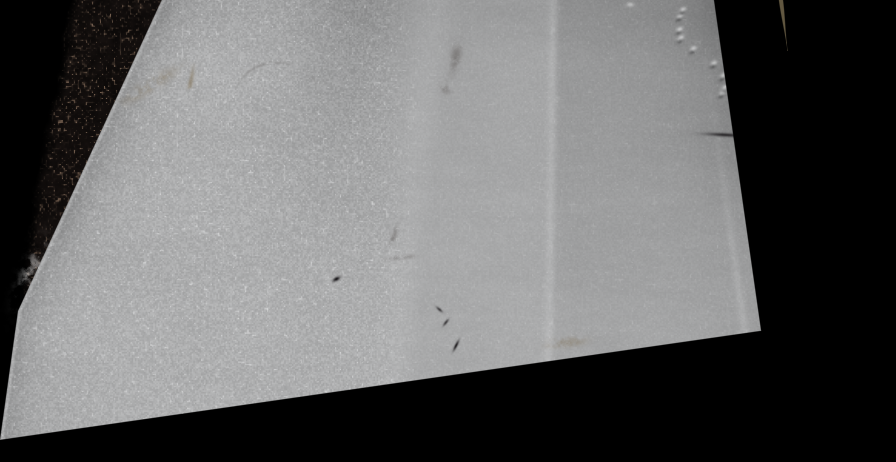
Reproduce this texture procedurally as a WebGL 2 fragment shader.

```glsl
#version 300 es
precision highp float;
// A pale, weathered sheet lying on black: a slanted polygon cut by signed line
// distances, shaded by soft folds, with value-noise grain, small marks, droplets
// and a strip of dark speckled ground along its left side.
uniform vec2 u_resolution;
out vec4 fragColor;

// Layout: x runs 0..ASPECT, y runs 0..1
const float ASPECT = 1.939;
const vec2 BOTTOM_LEFT = vec2(0.0, 0.048);
const vec2 BOTTOM_RIGHT = vec2(1.647, 0.284);
const vec2 TOP_RIGHT = vec2(1.545, 1.0);
const vec2 TOP_LEFT = vec2(0.350, 1.0);
const vec2 LEFT_KNEE = vec2(0.039, 0.327);
const vec2 GROUND_TOP = vec2(0.155, 1.0);
const vec2 GROUND_BOTTOM = vec2(0.045, 0.36);

// Colours and strengths
const vec3 SHEET_TINT = vec3(0.996, 1.0, 1.004);
const vec3 GROUND = vec3(0.065, 0.05, 0.045);
const vec3 STAIN = vec3(0.50, 0.44, 0.34);
const vec3 DIRT = vec3(0.36, 0.34, 0.33);
const vec3 INK = vec3(0.10, 0.09, 0.10);
const vec3 SLIVER = vec3(0.38, 0.34, 0.25);
const float GRAIN_SCALE = 300.0;
const int DROPLETS = 9;

float hash(vec2 p) {
  vec3 q = fract(vec3(p.xyx) * 0.1031);
  q += dot(q, q.yzx + 33.33);
  return fract((q.x + q.y) * q.z);
}

float noise(vec2 p) {
  vec2 i = floor(p), f = fract(p);
  f = f * f * (3.0 - 2.0 * f);
  return mix(mix(hash(i), hash(i + vec2(1, 0)), f.x),
             mix(hash(i + vec2(0, 1)), hash(i + vec2(1, 1)), f.x), f.y);
}

float fbm(vec2 p) {
  float sum = 0.0, amp = 0.5;
  for (int i = 0; i < 4; i++) {
    sum += amp * noise(p);
    p = p * 2.03 + 17.1;
    amp *= 0.5;
  }
  return sum;
}

float bell(float x, float width) { return exp(-x * x / (width * width)); }

// Signed distance to the line a-b, positive on its left
float side(vec2 p, vec2 a, vec2 b) {
  vec2 d = normalize(b - a), q = p - a;
  return d.x * q.y - d.y * q.x;
}

// Soft elongated blot; size holds half length and half width
float blot(vec2 p, vec2 centre, vec2 size, float angle) {
  vec2 q = p - centre;
  float c = cos(angle), s = sin(angle);
  q = vec2(c * q.x + s * q.y, c * q.y - s * q.x) / size;
  return exp(-dot(q, q));
}

// Brightness of the sheet across its folds
float sheetTone(vec2 p, float leftGap, float rightGap) {
  float foldX = 0.845 + 0.11 * pow(p.y, 1.7);
  float seamX = 1.185 + 0.014 * p.y;
  float high = smoothstep(0.25, 1.0, p.y);
  float pastFold = smoothstep(-0.03, 0.02, p.x - foldX);
  float pastSeam = smoothstep(-0.006, 0.014, p.x - seamX);
  float tone = mix(0.678, 0.662 - 0.025 * high, pastFold);
  tone = mix(tone, 0.642 - 0.055 * high, pastSeam);
  tone -= 0.075 * high * bell(p.x - foldX + 0.17, 0.13);
  tone += 0.028 * bell(p.x - foldX - 0.01, 0.028);
  tone += 0.045 * bell(p.x - seamX, 0.011);
  tone -= 0.12 * exp(-leftGap / 0.045);
  tone -= 0.07 * exp(-rightGap / 0.10) * (0.35 + high);
  tone += 0.05 * bell(rightGap - 0.035, 0.009) * (1.0 - high);
  return tone - 0.03 * smoothstep(0.85, 1.0, p.y);
}

void main() {
  vec2 p = gl_FragCoord.xy / u_resolution * vec2(ASPECT, 1.0);
  float aa = 0.8 / u_resolution.y;

  // Sheet outline
  float leftGap = min(side(p, TOP_LEFT, LEFT_KNEE), side(p, LEFT_KNEE, BOTTOM_LEFT));
  float rightGap = side(p, BOTTOM_RIGHT, TOP_RIGHT);
  float inside = min(min(leftGap, rightGap), side(p, BOTTOM_LEFT, BOTTOM_RIGHT));

  // Speckled ground and pale debris at its foot
  float groundGap = side(p, GROUND_TOP, GROUND_BOTTOM);
  float ground = smoothstep(-0.01, 0.02, groundGap + 0.03 * (fbm(p * 25.0) - 0.5));
  ground *= smoothstep(0.32, 0.40, p.y) * step(leftGap, 0.01);
  float speck = pow(noise(p * 230.0), 7.0);
  vec3 col = ground * (GROUND * (0.5 + fbm(p * 60.0)) + speck * vec3(0.40, 0.33, 0.27));
  float debris = blot(p, vec2(0.068, 0.41), vec2(0.06, 0.02), 1.2);
  col += debris * smoothstep(0.35, 0.75, fbm(p * 70.0)) * vec3(0.5);

  // Thin sliver at the upper right
  float sliverX = 1.690 + 0.13 * (1.0 - p.y);
  float sliverWidth = 0.0045 * smoothstep(0.89, 1.0, p.y);
  col += SLIVER * smoothstep(aa, -aa, abs(p.x - sliverX) - sliverWidth) * step(0.89, p.y);

  // Sheet surface: folds, broad mottling, streaks and grain
  float rough = 1.0 - 0.6 * smoothstep(0.80, 0.92, p.x);
  float tone = sheetTone(p, max(leftGap, 0.0), max(rightGap, 0.0));
  tone += 0.035 * (fbm(p * 7.0) - 0.47) + 0.02 * (fbm(p * vec2(9.0, 55.0)) - 0.47);
  tone += 0.085 * rough * (noise(p * GRAIN_SCALE) - 0.5);
  tone += 0.12 * rough * pow(noise(p * 190.0 + 40.0), 9.0);
  vec3 sheet = tone * SHEET_TINT;

  // Brown stains and grey smudges, broken up by noise
  float patchy = smoothstep(0.25, 0.65, fbm(p * 55.0));
  float stain = blot(p, vec2(0.325, 0.815), vec2(0.055, 0.012), 0.55);
  stain += blot(p, vec2(0.413, 0.825), vec2(0.026, 0.005), 1.4);
  stain += blot(p, vec2(1.225, 0.258), vec2(0.035, 0.009), 0.1);
  sheet = mix(sheet, STAIN, 0.6 * min(stain, 1.0) * patchy);
  float smudge = blot(p, vec2(0.986, 0.875), vec2(0.033, 0.011), 1.4);
  smudge += blot(p, vec2(0.965, 0.81), vec2(0.012, 0.012), 0.0);
  smudge += blot(p, vec2(0.850, 0.485), vec2(0.022, 0.006), 1.2);
  smudge += blot(p, vec2(0.870, 0.443), vec2(0.026, 0.005), 0.1);
  float arc = abs(length((p - vec2(0.60, 0.79)) * vec2(1.0, 1.2)) - 0.09);
  smudge += 0.5 * bell(arc, 0.004) * smoothstep(0.80, 0.86, p.y);
  sheet = mix(sheet, DIRT, 0.5 * min(smudge, 1.0) * patchy);

  // Small dark flecks and the scuff on the right edge
  float fleck = blot(p, vec2(0.728, 0.396), vec2(0.008, 0.004), 0.5);
  fleck += 0.7 * blot(p, vec2(0.951, 0.330), vec2(0.008, 0.003), -0.7);
  fleck += 0.7 * blot(p, vec2(0.965, 0.302), vec2(0.009, 0.003), 0.9);
  fleck += 0.9 * blot(p, vec2(0.987, 0.252), vec2(0.012, 0.003), 1.1);
  fleck += 0.8 * blot(p, vec2(1.570, 0.708), vec2(0.040, 0.004), -0.05);
  sheet = mix(sheet, INK, min(fleck, 1.0));

  // Bright droplets trailing down near the upper right
  for (int i = 0; i < DROPLETS; i++) {
    float k = float(i);
    vec2 centre = vec2(1.475 + 0.09 * smoothstep(3.0, 6.0, k), 0.985 - 0.024 * k);
    centre += 0.014 * (vec2(hash(vec2(k, 3.0)), hash(vec2(k, 8.0))) - 0.5);
    sheet += 0.22 * blot(p, centre, vec2(0.007, 0.005), 0.4);
    sheet -= 0.14 * blot(p, centre - vec2(0.003, 0.009), vec2(0.007, 0.004), 0.4);
  }
  sheet += 0.18 * blot(p, vec2(1.364, 0.990), vec2(0.008, 0.005), 0.0);

  // Thin bright rim on the left edge, then composite
  sheet += 0.10 * bell(leftGap - 0.004, 0.004);
  col = mix(col, sheet, smoothstep(-aa, aa, inside));
  fragColor = vec4(clamp(col, 0.0, 1.0), 1.0);
}
```
